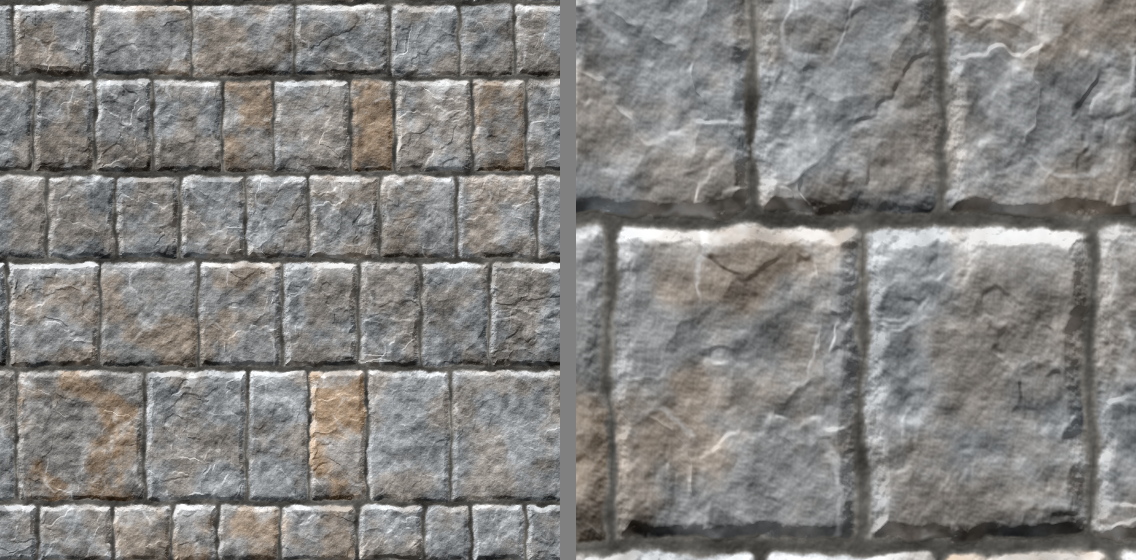
Left, the full canvas; right, a detail of the centre.
A WebGL 1 fragment shader for this texture:

```glsl
precision highp float;

uniform vec2 u_resolution;

const vec3 SLATE = vec3(0.27, 0.28, 0.285);
const vec3 ASH = vec3(0.74, 0.755, 0.77);
const vec3 FROST = vec3(0.83, 0.84, 0.85);
const vec3 OCHRE = vec3(0.74, 0.63, 0.52);
const vec3 UMBER = vec3(0.34, 0.30, 0.26);
const vec3 MORTAR = vec3(0.46, 0.45, 0.43);

// Waves hold amplitude, harmonic and the index of their peak
struct Course { float top, bottom, count, shift, tone; vec3 sway, stain; };
struct Stone { vec2 local, halfSize; float dist, seed, rust, tone; };

float hash(vec2 p) {
  return fract(sin(dot(p, vec2(127.1, 311.7))) * 43758.5453);
}

// Value noise that wraps after "period" cells
float noise(vec2 p, float period, float seed) {
  vec2 i = floor(p), f = fract(p);
  f = f * f * (3.0 - 2.0 * f);
  vec2 a = mod(i, period) + seed, b = mod(i + 1.0, period) + seed;
  return mix(mix(hash(a), hash(vec2(b.x, a.y)), f.x),
             mix(hash(vec2(a.x, b.y)), hash(b), f.x), f.y);
}

float fbm(vec2 uv, float freq, float seed) {
  float sum = 0.0, amp = 0.5;
  for (int i = 0; i < 5; i++) {
    sum += amp * noise(uv * freq, freq, seed);
    freq *= 2.0;
    amp *= 0.53;
  }
  return sum;
}

float ridge(vec2 uv, float freq, float seed) {
  return 1.0 - abs(2.0 * noise(uv * freq, freq, seed) - 1.0);
}

vec2 warp(vec2 uv, float freq, float amount) {
  return uv + amount * (vec2(fbm(uv, freq, 3.7), fbm(uv, freq, 9.2)) - 0.5);
}

float wave(float i, float count, vec3 w) {
  return w.x * cos(6.28319 * w.y * (i - w.z) / count);
}

// Six courses of uneven height, measured from the top
Course courseAt(float t) {
  if (t < 0.134) return Course(0.0, 0.134, 7.0, 0.51, 0.03, vec3(0.36, 1, 4.1), vec3(0.3, 1, 1));
  if (t < 0.305) return Course(0.134, 0.305, 9.0, 0.49, -0.01, vec3(0.14, 4, 5), vec3(0.85, 4, 5));
  if (t < 0.460) return Course(0.305, 0.460, 8.0, 0.56, 0.0, vec3(0.13, 1, 0.2), vec3(0.2, 1, 5));
  if (t < 0.653) return Course(0.460, 0.653, 7.0, 0.32, -0.03, vec3(0.23, 1, 3), vec3(0.4, 1, 1.2));
  if (t < 0.893) return Course(0.653, 0.893, 6.0, 0.24, 0.06, vec3(0.40, 1, 1.75), vec3(1, 2, 3.2));
  return Course(0.893, 1.0, 9.0, 0.65, 0.05, vec3(0.17, 2, 1.2), vec3(0.6, 1, 2.6));
}

// Uneven vertical joint, in units of the mean stone width
float jointAt(float i, Course c) {
  return i + wave(i, c.count, c.sway) + 0.08 * (hash(vec2(mod(i, c.count), c.top * 57.0)) - 0.5);
}

float roundedBox(vec2 p, vec2 halfSize, float radius) {
  vec2 q = abs(p) - halfSize + radius;
  return length(max(q, 0.0)) + min(max(q.x, q.y), 0.0) - radius;
}

Stone stoneAt(vec2 uv) {
  vec2 p = warp(uv, 32.0, 0.010);
  float t = fract(0.995 - p.y);
  Course c = courseAt(t);
  float s = p.x * c.count - c.shift, left = 0.0, right = 1.0, id = 0.0;
  for (int k = -1; k <= 1; k++) {
    float i = floor(s) + float(k), a = jointAt(i, c), b = jointAt(i + 1.0, c);
    if (s >= a && s < b) { left = a; right = b; id = mod(i, c.count); }
  }
  vec2 local = vec2((s - 0.5 * (left + right)) / c.count, 0.5 * (c.top + c.bottom) - t);
  vec2 halfSize = 0.5 * vec2((right - left) / c.count, c.bottom - c.top) - vec2(0.0038, 0.0048);
  float dist = roundedBox(local, halfSize, 0.005) + 0.007 * (fbm(uv, 64.0, 51.0) - 0.5);
  float seed = hash(vec2(id + 3.0, c.top * 91.0));
  return Stone(local, halfSize, dist, seed, max(wave(id, c.count, c.stain), 0.0), c.tone);
}

// Rough-hewn face: narrow rim, sharp split ledges, crests and grain
float heightAt(vec2 uv, Stone s) {
  float rim = smoothstep(-0.002, 0.010, -s.dist);
  vec2 p = warp(uv, 12.0, 0.08);
  float split = 6.0 * fbm(p, 9.0, 1.0 + floor(s.seed * 60.0));
  float ledge = floor(split) + smoothstep(0.72, 1.0, fract(split));
  float crest = pow(ridge(p, 24.0, 5.0), 3.0);
  float rough = mix(0.3, 1.2, fract(s.seed * 17.0));
  return rim * (0.0055 + rough * (0.0045 * ledge + 0.0045 * crest)) + 0.016 * fbm(uv, 44.0, 2.0);
}

vec3 stoneColour(vec2 uv, Stone s, float relief) {
  float cloud = fbm(uv, 9.0, 11.0), grain = fbm(uv, 72.0, 17.0);
  float tone = 0.52 + s.tone + 0.16 * (s.seed - 0.5) + 0.6 * (cloud - 0.5) + 0.75 * (grain - 0.5);
  vec3 col = mix(SLATE, ASH, clamp(tone, 0.0, 1.0));

  // Rust stains, strongest on the warmer stones
  float patches = smoothstep(0.38, 0.62, fbm(uv, 15.0, 23.0));
  vec3 rust = mix(UMBER, OCHRE, clamp(tone, 0.0, 1.0));
  col = mix(col, rust, patches * 0.35 + s.rust * (0.25 + 0.4 * patches));

  // Pale chipped crown, thin veins and a sooty foot
  float chips = smoothstep(0.42, 0.60, fbm(uv, 26.0, 31.0));
  float crown = smoothstep(0.040, 0.004, s.halfSize.y - s.local.y);
  float vein = smoothstep(0.86, 1.0, ridge(warp(uv, 14.0, 0.09), 18.0, 37.0));
  float foot = smoothstep(0.032, 0.0, s.halfSize.y + s.local.y);
  col = mix(col, FROST, chips * min(0.5 * crown + 0.4 * vein, 0.7));
  return col * (1.0 - 0.3 * foot * (1.1 - chips)) + 0.16 * relief;
}

void main() {
  vec2 uv = gl_FragCoord.xy / u_resolution;
  Stone stone = stoneAt(uv);

  // Light falls from above and slightly left
  vec2 lightStep = vec2(-0.0008, 0.0018), lit = uv + lightStep;
  Stone litStone = stoneAt(lit);
  litStone.seed = stone.seed;
  float slope = (heightAt(uv, stone) - heightAt(lit, litStone)) / length(lightStep);
  float relief = clamp(slope, -1.3, 1.6);

  // Mortar with a shadow line in the middle of each joint
  vec3 mortar = MORTAR * (0.35 + 1.2 * fbm(uv, 30.0, 43.0)) + 0.1 * relief;
  mortar *= 1.0 - 0.3 * smoothstep(0.0, 0.004, stone.dist);
  float edge = 0.0012 + 0.5 / min(u_resolution.x, u_resolution.y);
  float face = smoothstep(-edge, edge, -stone.dist);
  vec3 col = mix(mortar, stoneColour(uv, stone, relief), face);
  gl_FragColor = vec4(clamp(col, 0.0, 1.0), 1.0);
}
```
